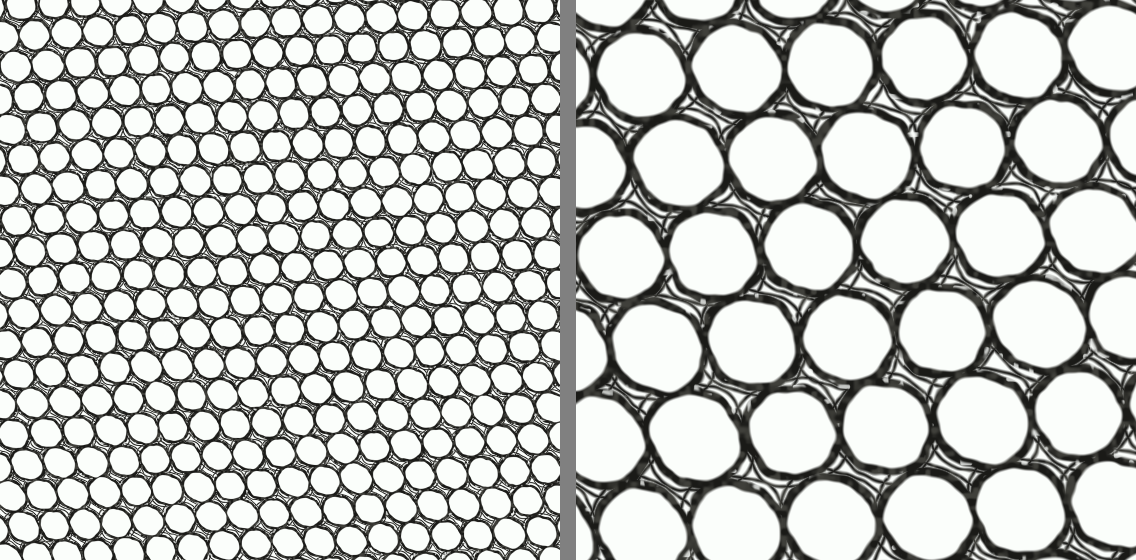
Left, the full canvas; right, a detail of the centre.
This texture is drawn by a Shadertoy shader. Its source:

```glsl
const vec2 STEP_ACROSS = vec2(0.0564, 0.0030);
const vec2 STEP_DOWN = vec2(0.0234, -0.0535);
const vec2 FIRST_CELL = vec2(0.0846, 0.8828);
const vec2 STRETCH_AXIS = vec2(0.8, -0.6);
const float HOLE_RADIUS = 0.0253;
const float CORD_WIDTH = 0.0051;
const float STRAND_WIDTH = 0.0010;
const vec3 BACKDROP = vec3(0.985, 0.995, 0.985);
const vec3 DARK_YARN = vec3(0.10, 0.10, 0.09);
const vec3 PALE_YARN = vec3(0.25, 0.25, 0.23);

float hash(vec2 p) {
    vec3 q = fract(vec3(p.xyx) * 0.1031);
    q += dot(q, q.yzx + 33.33);
    return fract((q.x + q.y) * q.z);
}

float noise(vec2 p) {
    vec2 i = floor(p), f = fract(p);
    f = f * f * (3.0 - 2.0 * f);
    return mix(mix(hash(i), hash(i + vec2(1, 0)), f.x),
               mix(hash(i + vec2(0, 1)), hash(i + vec2(1, 1)), f.x), f.y);
}

// 1 inside a band of the given half width, softened by blur
float band(float dist, float halfWidth, float blur) {
    return 1.0 - smoothstep(halfWidth - blur, halfWidth + blur, abs(dist));
}

// Signed distance to a slightly faceted, stretched hole
float holeDistance(vec2 q, float angle, float seed, float stretch) {
    vec2 r = vec2(dot(q, STRETCH_AXIS), dot(q, vec2(0.6, 0.8)));
    r *= vec2(1.0 - stretch, 1.0 + stretch);
    float facets = 0.0004 * cos(6.0 * angle + 1.5 * seed)
                 + 0.0003 * cos(9.0 * angle + 6.28 * seed)
                 + 0.0005 * cos(4.0 * angle + 19.0 * seed);
    return length(r) - HOLE_RADIUS - facets - 0.0014 * (seed - 0.5);
}

// Loose strand that weaves around a hole at a varying offset
float strand(float dist, float angle, float phase, float blur) {
    float offset = 0.0076 + 0.0016 * sin(4.0 * angle + phase);
    return band(dist - offset, STRAND_WIDTH, blur);
}

// x: distance to the nearest hole, y: coverage by loose strands
vec2 netting(vec2 p, float blur) {
    vec2 home = round(inverse(mat2(STEP_ACROSS, STEP_DOWN)) * (p - FIRST_CELL));
    vec2 result = vec2(1.0, 0.0);
    for (int j = -1; j <= 1; j++)
    for (int i = -1; i <= 1; i++) {
        vec2 id = home + vec2(i, j);
        float seed = hash(id + 71.0);
        vec2 jitter = vec2(hash(id + 113.0), hash(id + 167.0)) - 0.5;
        vec2 centre = FIRST_CELL + id.x * STEP_ACROSS + id.y * STEP_DOWN;
        vec2 q = p - centre - 0.0018 * jitter;
        float angle = atan(q.y, q.x);
        float stretch = 0.01 + 0.06 * (1.0 - centre.y) + 0.05 * (seed - 0.3);
        float dist = holeDistance(q, angle, seed, stretch);
        float web = strand(dist, angle, 40.0 * seed, blur);
        result = vec2(min(result.x, dist), max(result.y, web));
    }
    return result;
}

void mainImage(out vec4 fragColor, in vec2 fragCoord) {
    vec2 uv = fragCoord / iResolution.y;
    float blur = max(0.7 / iResolution.y, 0.0011);

    // Gentle pull across the cloth, and fine roughness of the yarn
    vec2 pull = vec2(noise(uv * 4.5), noise(uv * 4.5 + 31.0)) - 0.5;
    vec2 fuzz = vec2(noise(uv * 190.0), noise(uv * 190.0 + 57.0)) - 0.5;
    vec2 net = netting(uv + 0.007 * pull + 0.0008 * fuzz, blur);

    // Main cord around each hole, bridged by loose strands
    float outsideHole = smoothstep(-blur, blur, net.x);
    float cordWidth = CORD_WIDTH + 0.0024 * (noise(uv * 110.0) - 0.5);
    float cord = 1.0 - smoothstep(cordWidth - blur, cordWidth + blur, net.x);
    float cover = outsideHole * max(cord, net.y);

    // Pinholes between the twisted fibres
    float pinhole = smoothstep(0.72, 0.90, noise(uv * 220.0 + 9.0));
    cover *= 1.0 - 0.75 * pinhole * band(net.x - 0.0044, 0.0015, blur);

    float sheen = smoothstep(0.3, 0.9, noise(uv * 280.0 + 83.0));
    vec3 yarn = mix(DARK_YARN, PALE_YARN, sheen);
    fragColor = vec4(mix(BACKDROP, yarn, cover), 1.0);
}
```
